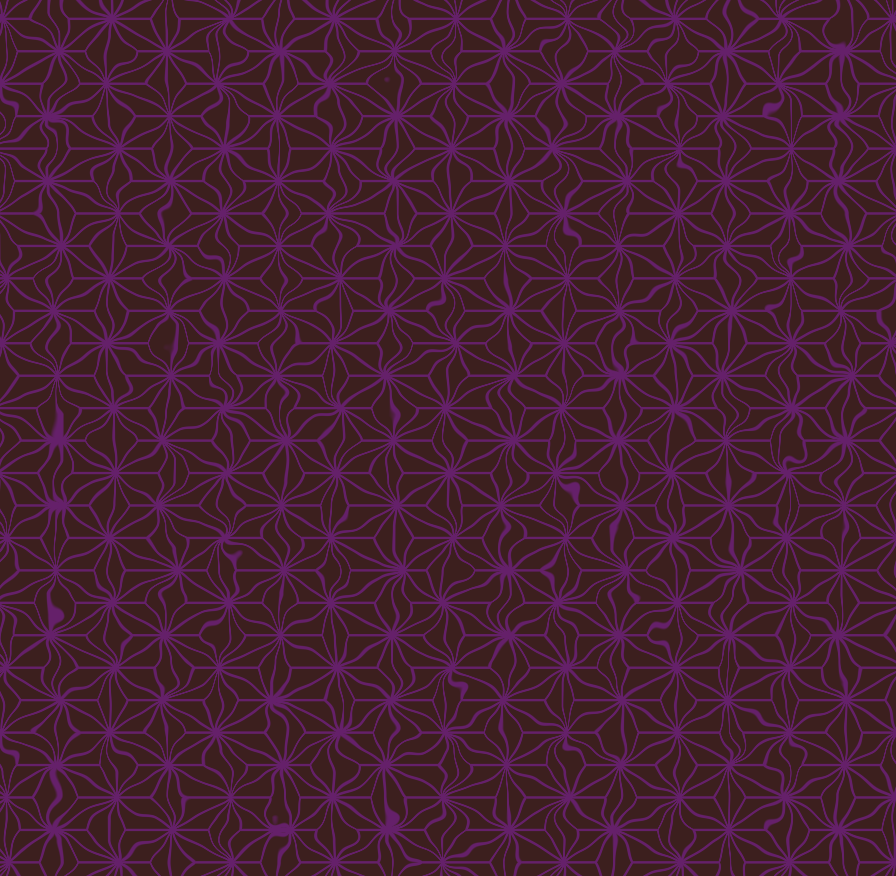
Reproduce this pattern procedurally as a Shadertoy shader.

```glsl
const float SQRT3 = 1.7320508;

float hash(vec2 p) {
    return fract(sin(dot(p, vec2(127.1, 311.7))) * 43758.5453);
}

float valueNoise(vec2 p) {
    vec2 cell = floor(p), f = fract(p);
    f = f * f * (3.0 - 2.0 * f);
    float low = mix(hash(cell), hash(cell + vec2(1, 0)), f.x);
    float high = mix(hash(cell + vec2(0, 1)), hash(cell + vec2(1, 1)), f.x);
    return mix(low, high, f.y);
}

// Offset from the nearest node of a triangular lattice with unit vertical edges
vec2 nearestNode(vec2 p) {
    vec2 size = vec2(SQRT3, 1.0);
    vec2 a = mod(p + 0.5 * size, size) - 0.5 * size;
    vec2 b = mod(p, size) - 0.5 * size;
    return dot(a, a) < dot(b, b) ? a : b;
}

// Distance to twelve evenly spaced rays: lattice edges and spokes to centroids
float hempLeaf(vec2 p) {
    vec2 q = nearestNode(p);
    float sector = radians(30.0);
    float angle = atan(q.y, q.x + 1e-6);
    angle -= sector * round(angle / sector);
    return length(q) * abs(sin(angle));
}

void mainImage(out vec4 fragColor, in vec2 fragCoord) {
    float pixel = 13.5 / iResolution.y;
    vec2 p = fragCoord * pixel - vec2(0.0, 0.21);

    // Sideways wobble keeps horizontal spokes straight and swells the others
    p.x += 0.32 * (valueNoise(p * 2.9) - 0.5);

    float line = 1.0 - smoothstep(-0.6 * pixel, 0.6 * pixel, hempLeaf(p) - 0.0185);
    vec3 ground = vec3(0.235, 0.12, 0.118);
    vec3 purple = vec3(0.395, 0.125, 0.415);
    fragColor = vec4(mix(ground, purple, line), 1.0);
}
```
